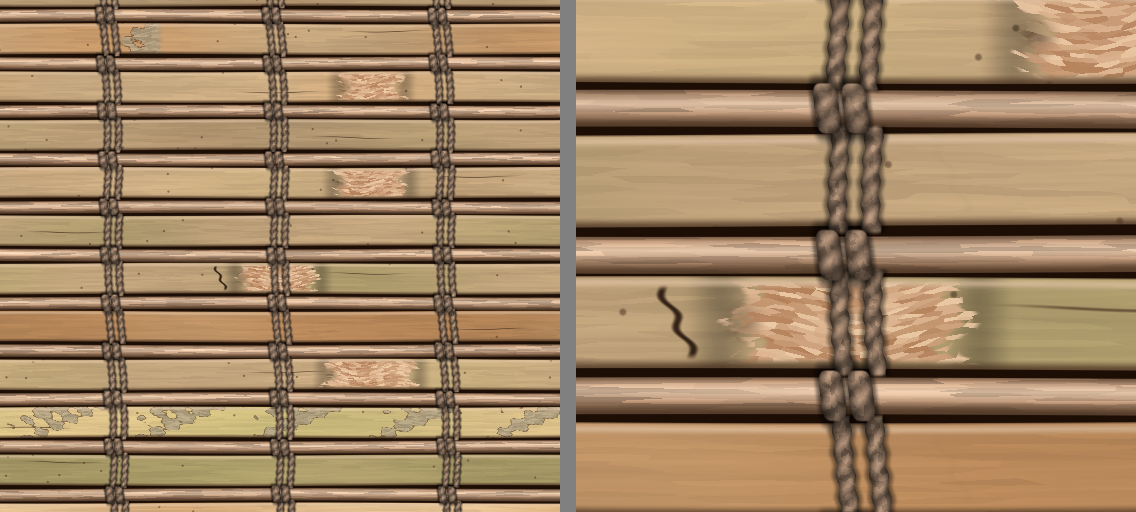
Left, the full canvas; right, a detail of the centre.
Write a Shadertoy shader that draws this texture.

```glsl
const float ROWS = 10.685;  // slat periods over the canvas height
const float ROW_SHIFT = 0.314;
const float SLAT_HALF = 0.32;  // lengths are in slat periods
const float ROD_HALF = 0.128;
const float CORD_PERIOD = 3.47;
const float CORD_START = 2.29;
const float CORD_SLANT = 0.02;
const float CORD_OFFSET = 0.115;
const float CORD_HALF = 0.062;
const float TWIST = 40.0;
const vec3 GAP = vec3(0.11, 0.05, 0.02);
const vec3 BROWN = vec3(0.30, 0.21, 0.14);
const vec3 HONEY = vec3(0.78, 0.66, 0.50);
const vec3 OLIVE = vec3(0.72, 0.66, 0.44);
const vec3 AMBER = vec3(0.76, 0.56, 0.37);
const vec3 PALE = vec3(0.90, 0.79, 0.68);
const vec3 ROD = vec3(0.67, 0.53, 0.42);
const vec3 BARK = vec3(0.66, 0.60, 0.49);
const vec3 CORD = vec3(0.56, 0.46, 0.38);
// Brightness and warmth of each slat, top to bottom
const float TONE[12] = float[](0.9, 1.0, 1.02, 0.91, 1.0, 0.95, 0.95, 0.94, 1.0, 1.13, 0.92, 1.12);
const float WARMTH[12] = float[](0.5, 0.7, 0.55, 0.45, 0.45, 0.35, 0.3, 0.95, 0.4, 0.1, 0.0, 0.6);

float hash(vec2 p) { return fract(sin(dot(p, vec2(127.1, 311.7))) * 43758.5); }

// Cellular noise: distance to the nearest point, random value of its cell
vec2 cellular(vec2 p) {
  vec2 best = vec2(9.0, 0.0);
  for (int k = 0; k < 9; k++) {
    vec2 cell = floor(p) + vec2(k % 3 - 1, k / 3 - 1);
    float d = length(cell + vec2(hash(cell), hash(cell + 57.3)) - p);
    if (d < best.x) best = vec2(d, hash(cell + 19.7));
  }
  return best;
}

// Long fibres from layered, warped sines
float fibres(vec2 p, float seed) {
  float sum = 0.0, amp = 0.4, freq = 1.0;
  for (int i = 0; i < 5; i++) {
    sum += amp * sin(9.0 * p.y * freq + seed * 5.1 + 1.6 * sin(p.x * (0.5 + 0.2 * freq) + seed * freq));
    freq *= 1.9;
    amp *= 0.75;
  }
  return sum;
}

float band(float x, float halfWidth, float soft) {
  return 1.0 - smoothstep(halfWidth - soft, halfWidth + soft, abs(x));
}

vec3 slatColor(vec2 p, float row, float t) {
  int i = clamp(int(row) + 1, 0, 11);
  float warmth = WARMTH[i] + 0.13 * sin(p.x * 0.7 + row * 2.4);
  vec3 c = mix(mix(OLIVE, HONEY, smoothstep(0.0, 0.45, warmth)), AMBER, smoothstep(0.5, 1.0, warmth));
  float streak = cellular(p * vec2(1.3, 24.0)).y - 0.5;
  c *= TONE[i] * (1.0 + 0.035 * fibres(p, row) + 0.07 * streak + 0.035 * sin(p.x * 0.55 + row * 4.0));

  // Specks and a crack along the grain
  vec2 speck = cellular(p * 2.6);
  c = mix(c, BROWN, 0.55 * step(0.8, speck.y) * band(speck.x, 0.06, 0.03));
  float crack = band(t - 1.3 * hash(vec2(row, 3)) + 0.65 + 0.05 * sin(p.x * 3.0), 0.03, 0.03);
  c = mix(c, BROWN, 0.7 * crack * band(p.x - 12.0 * hash(vec2(row, 8)), 0.6, 0.4));

  // Torn nodes on odd slats, one with a scratch beside it
  float shifted = exp(-4.0 * (row - 5.0) * (row - 5.0));
  float x = p.x - 7.75 + 1.95 * shifted;
  float size = 0.5 + 0.05 * row;
  float hasNode = mod(row, 2.0) * step(abs(row - 4.0), 4.0);
  vec2 flake = cellular(p * vec2(7, 32) + vec2(0, 2.0 * sin(p.x * 4.0)));
  float torn = size + 0.16 * t * t - 0.1 * sin(t * 5.0 + row) - abs(x) + 0.2 * (flake.y - 0.5);
  vec3 shred = mix(vec3(0.70, 0.49, 0.34), vec3(0.95, 0.81, 0.67), flake.y);
  c *= 1.0 - 0.25 * hasNode * band(abs(x) - size - 0.15, 0.14, 0.14);
  c = mix(c, shred, 0.9 * hasNode * smoothstep(0.0, 0.07, torn) * band(t, 0.86, 0.08));
  c = mix(c, BROWN, 0.6 * hasNode * flake.y * band(length(vec2(x + size, 0.3 * t)), 0.1, 0.09));
  float scratch = band(x + 1.2 - 0.15 * t + 0.03 * sin(t * 9.0), 0.025, 0.02);
  c = mix(c, GAP, 0.85 * shifted * scratch * band(t, 0.75, 0.1));

  // Flaking bark
  float first = float(row == 0.0);
  float barkRow = float(row == 8.0) + first * band(p.x - 2.95, 0.4, 0.1);
  float bark = sin(2.5 * p.x - 0.9 + 1.2 * t) + 0.5 * sin(5.3 * p.x + 4.0 * t) + 0.4 * sin(13.0 * p.x - 5.0 * t);
  bark += 0.6 * cellular(p * vec2(6, 14)).x - 0.95 - 0.5 * t + first;
  c = mix(c, BARK * (0.88 + 0.25 * flake.y), 0.85 * barkRow * smoothstep(0.0, 0.12, bark));
  c = mix(c, BROWN, 0.6 * barkRow * band(bark, 0.07, 0.06));

  // Lit upper edge, shaded lower edge
  c = mix(c, PALE, 0.55 * band(t + 0.86, 0.07, 0.08));
  return mix(c, BROWN, 0.8 * smoothstep(0.76, 1.0, t) + 0.5 * smoothstep(0.95, 1.0, -t));
}

vec3 rodColor(vec2 p, float row, float t) {
  float streak = cellular(p * vec2(1.7, 34.0) + row).y - 0.5;
  vec3 c = mix(ROD, PALE, 0.8 * band(t + 0.25, 0.32, 0.4));
  c *= 1.0 + 0.3 * streak + 0.05 * fibres(p * vec2(1.0, 1.6), row + 3.0);
  return mix(c, BROWN, 0.9 * smoothstep(0.2, 0.95, t) + 0.5 * smoothstep(0.7, 1.0, -t));
}

// Twisted strand; across runs from -1 to 1
vec3 cordColor(float across, vec2 p) {
  float ply = 0.5 + 0.5 * sin(TWIST * p.y + 2.2 * across);
  float fuzz = cellular(p * vec2(30, 22)).y;
  return CORD * (0.62 + 0.45 * ply + 0.3 * fuzz) * (1.0 - 0.55 * across * across);
}

void mainImage(out vec4 fragColor, in vec2 fragCoord) {
  float pixel = ROWS / iResolution.y;
  vec2 p = vec2(fragCoord.x, iResolution.y - fragCoord.y) * pixel - vec2(0, ROW_SHIFT);
  float row = floor(p.y), rodRow = floor(p.y + 0.5);
  float slatY = p.y - row - 0.5 + 0.012 * sin(p.x * 0.6 + row * 2.3);
  float rodY = p.y - rodRow - 0.012 + 0.012 * sin(p.x * 0.5 + rodRow * 3.0);

  // Slats and rods over the dark gap
  vec3 c = mix(GAP, rodColor(p, rodRow, rodY / ROD_HALF), band(rodY, ROD_HALF, pixel * 0.7));
  c = mix(c, slatColor(p, row, slatY / SLAT_HALF), band(slatY, SLAT_HALF, pixel * 0.7));

  // Paired cords over the slats
  float q = p.x - CORD_START - CORD_SLANT * p.y;
  q -= CORD_PERIOD * floor(q / CORD_PERIOD + 0.5);
  float bowed = q - 0.025 * sin(slatY * 4.0 + row);
  float across = (abs(bowed) - CORD_OFFSET) * sign(bowed) / CORD_HALF;
  float edge = (abs(across) - 1.0) * CORD_HALF + 0.008 * sin(TWIST * p.y);
  float span = band(slatY, 0.37, 0.02);
  c *= 1.0 - 0.45 * span * (1.0 - smoothstep(0.0, 0.05, edge));
  c = mix(c, cordColor(across, p), span * clamp(0.5 - edge / pixel, 0.0, 1.0));

  // Loops around the rods
  float loopX = q + 0.1 - 0.1 * rodY;
  vec2 loop = vec2((abs(loopX) - 0.1) * sign(loopX) / 0.085, rodY / 0.175);
  edge = (sqrt(length(loop * loop)) - 1.0) * 0.09;
  c *= 1.0 - 0.5 * (1.0 - smoothstep(0.0, 0.05, edge));
  vec3 loopColor = cordColor(loop.x, p) * (1.0 - 0.4 * smoothstep(0.2, 1.0, loop.y));
  fragColor = vec4(mix(c, loopColor, clamp(0.5 - edge / pixel, 0.0, 1.0)), 1.0);
}
```
